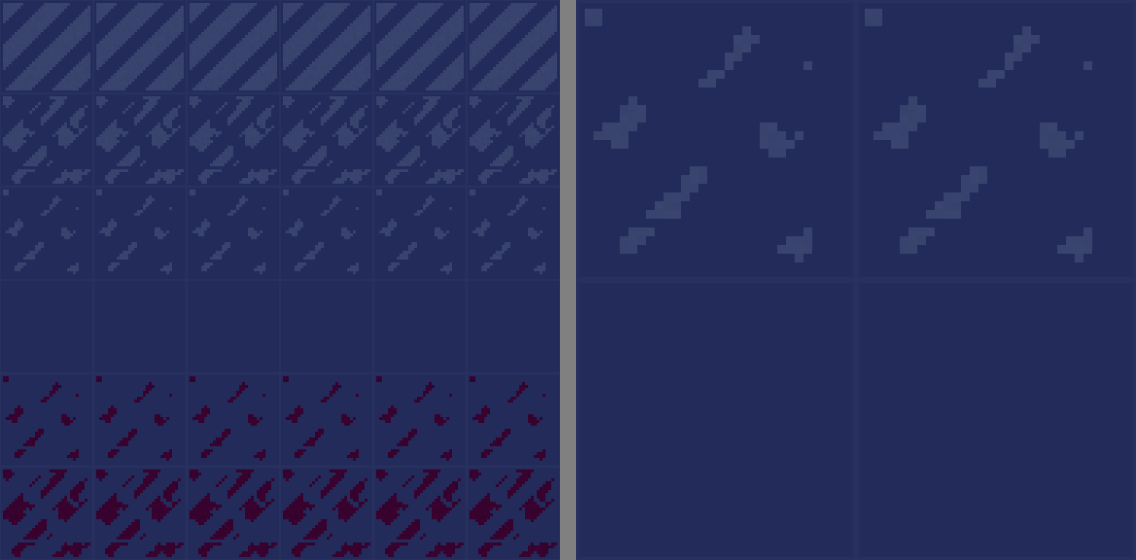
Left, the full canvas; right, a detail of the centre.
Reproduce this pattern procedurally as a WebGL 1 fragment shader.

```glsl
precision highp float;

uniform vec2 u_resolution;

const float TILES = 6.0;            // repeats across and down
const float TEXELS = 32.0;          // square texels per tile side
const float MARGIN = 1.0;           // bare texels around each tile
const float STRIPE_PERIOD = 16.0;   // measured along x + y, in texels
const float STRIPE_WIDTH = 8.5;
const float SCRATCH_ROW = 25.0;     // bare texel row in worn tiles
const float SEAM_HALF_WIDTH = 0.012;
const float WORN_LEVEL = 0.50;      // paint survives above these levels
const float SPARSE_LEVEL = 0.68;
const float GRAIN = 0.012;
const float SEED = 17.0;
const vec3 NAVY = vec3(0.137, 0.167, 0.358);
const vec3 SEAM = vec3(0.155, 0.190, 0.368);
const vec3 SLATE = vec3(0.220, 0.262, 0.430);
const vec3 PLUM = vec3(0.220, 0.008, 0.180);

float hash(vec2 p) {
  return fract(sin(dot(p, vec2(127.1, 311.7)) + SEED) * 4375.85);
}

float valueNoise(vec2 p) {
  vec2 cell = floor(p);
  vec2 f = fract(p);
  f = f * f * (3.0 - 2.0 * f);
  float low = mix(hash(cell), hash(cell + vec2(1.0, 0.0)), f.x);
  float high = mix(hash(cell + vec2(0.0, 1.0)), hash(cell + 1.0), f.x);
  return mix(low, high, f.y);
}

// Blotches stretched along the stripes, with ragged edges
float paintStrength(vec2 texel) {
  vec2 alongStripe = vec2(texel.x + texel.y, texel.x - texel.y);
  float blotch = valueNoise(alongStripe * vec2(0.21, 0.14) + 40.0);
  float ragged = valueNoise(texel * 0.47 + 9.0);
  return mix(blotch, ragged, 0.35);
}

// Rows fade from full stripes to none, then return in the second colour
float survivalLevel(float row) {
  float fullness = abs(row - 3.0);
  if (fullness > 2.5) return -1.0;
  if (fullness > 1.5) return WORN_LEVEL;
  if (fullness > 0.5) return SPARSE_LEVEL;
  return 2.0;
}

vec3 patternColor(vec2 uv) {
  vec2 grid = vec2(uv.x, 1.0 - uv.y) * TILES;
  float row = floor(grid.y);
  vec2 local = fract(grid);
  vec2 texel = floor(local * TEXELS);

  // Faint seams between tiles
  vec2 edge = min(local, 1.0 - local);
  vec3 color = min(edge.x, edge.y) < SEAM_HALF_WIDTH ? SEAM : NAVY;

  // Diagonal stripes inside the margin
  vec2 inside = step(vec2(MARGIN), texel)
              * step(texel, vec2(TEXELS - 1.0 - MARGIN));
  float stripe = step(mod(texel.x + texel.y + 0.5, STRIPE_PERIOD), STRIPE_WIDTH);

  // Wear shared by every tile in a row
  float level = survivalLevel(row);
  float kept = step(level, paintStrength(texel));
  if (level > 0.0 && texel.y == SCRATCH_ROW) kept = 0.0;

  vec3 paint = row < 3.0 ? SLATE : PLUM;
  paint += GRAIN * (hash(texel + 70.0) - 0.5);
  return mix(color, paint, inside.x * inside.y * stripe * kept);
}

void main() {
  // Average a 4 by 4 grid of samples to smooth the edges
  vec3 sum = vec3(0.0);
  for (int j = 0; j < 4; j++) {
    for (int i = 0; i < 4; i++) {
      vec2 offset = (vec2(float(i), float(j)) + 0.5) / 4.0 - 0.5;
      sum += patternColor((gl_FragCoord.xy + offset) / u_resolution);
    }
  }
  gl_FragColor = vec4(sum / 16.0, 1.0);
}
```
